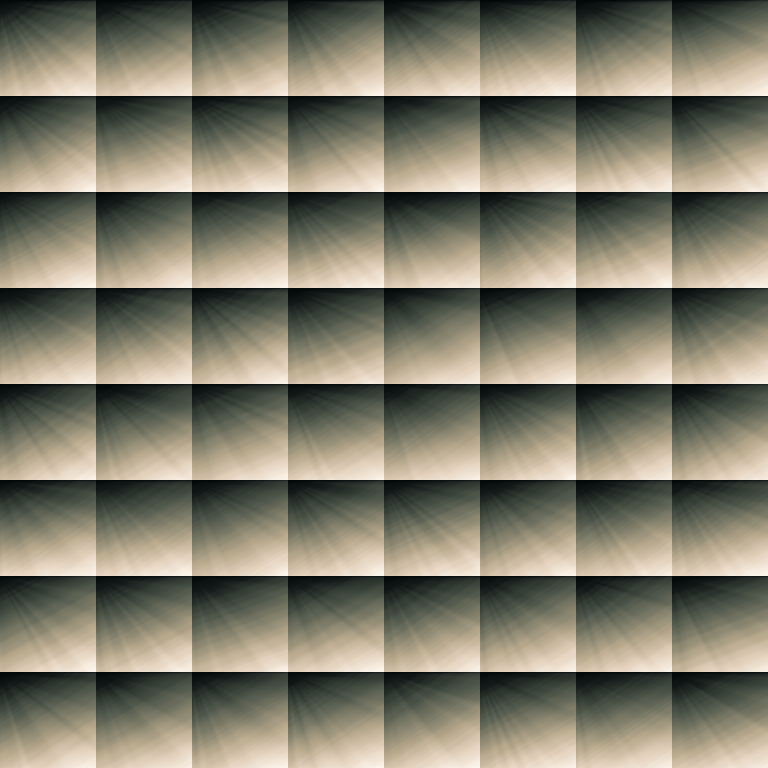
This pattern is drawn by a Shadertoy shader. Its source:

```glsl
const float CELLS = 8.0;          // repeats across and down
const float SLOPE_ACROSS = 0.22;  // share of the tone that runs left to right
const float SLOPE_VARY = 0.05;
const float TONE_VARY = 0.025;
const float FAN_RAYS = 14.0;
const float FAN_DEPTH = 0.024;
const float HATCH_LINES = 38.0;
const float HATCH_DEPTH = 0.012;
const float EDGE_WIDTH = 0.012;   // dark upper rim, in cells
const float EDGE_DEPTH = 0.12;
const int SAMPLES = 2;            // antialiasing grid per axis

const int STOPS = 8;
const float STOP_AT[STOPS] = float[](0.0, 0.11, 0.22, 0.356, 0.508, 0.676, 0.834, 1.0);
const vec3 STOP_COLOR[STOPS] = vec3[](
    vec3(0.01, 0.03, 0.03), vec3(0.07, 0.09, 0.09),
    vec3(0.18, 0.22, 0.19), vec3(0.32, 0.35, 0.30),
    vec3(0.51, 0.50, 0.42), vec3(0.73, 0.67, 0.56),
    vec3(0.89, 0.82, 0.74), vec3(0.99, 0.96, 0.92));

float hash(vec2 p) {
    vec3 q = fract(vec3(p.xyx) * 0.1031);
    q += dot(q, q.yzx + 33.33);
    return fract((q.x + q.y) * q.z);
}

// One-dimensional value noise in -1..1
float lineNoise(float x, float seed) {
    float i = floor(x);
    float f = smoothstep(0.0, 1.0, x - i);
    return 2.0 * mix(hash(vec2(i, seed)), hash(vec2(i + 1.0, seed)), f) - 1.0;
}

vec3 ramp(float tone) {
    vec3 color = STOP_COLOR[0];
    for (int i = 1; i < STOPS; i++) {
        float blend = clamp((tone - STOP_AT[i - 1]) / (STOP_AT[i] - STOP_AT[i - 1]), 0.0, 1.0);
        color = mix(color, STOP_COLOR[i], blend);
    }
    return color;
}

vec3 shadeCell(vec2 uv) {
    vec2 grid = uv * CELLS;
    vec2 id = mod(floor(grid), CELLS);
    vec2 p = fract(grid);
    p.y = 1.0 - p.y;  // measured down from the upper left corner
    float seed = id.x + id.y * CELLS + 1.0;

    // Tilted gradient, slightly different in each cell
    float across = SLOPE_ACROSS + SLOPE_VARY * (2.0 * hash(id + 3.0) - 1.0);
    float tone = mix(p.y, p.x, across);
    tone += TONE_VARY * (2.0 * hash(id + 17.0) - 1.0);

    // Faint rays fanning out of the corner
    float angle = atan(p.y, p.x + 0.02);
    float reach = smoothstep(0.0, 0.35, length(p));
    tone += FAN_DEPTH * reach * lineNoise(angle * FAN_RAYS, seed);

    // Fine hatching that rises to the right
    float tilt = mix(0.35, 0.75, hash(id + 29.0));
    float hatch = lineNoise((p.y + tilt * p.x) * HATCH_LINES, seed + 70.0);
    tone += HATCH_DEPTH * hatch;

    // Thin dark upper rim
    tone -= EDGE_DEPTH * exp(-p.y / EDGE_WIDTH);
    return ramp(tone);
}

void mainImage(out vec4 fragColor, in vec2 fragCoord) {
    vec3 sum = vec3(0.0);
    for (int j = 0; j < SAMPLES; j++) {
        for (int i = 0; i < SAMPLES; i++) {
            vec2 offset = (vec2(i, j) + 0.5) / float(SAMPLES) - 0.5;
            sum += shadeCell((fragCoord + offset) / iResolution.xy);
        }
    }
    fragColor = vec4(sum / float(SAMPLES * SAMPLES), 1.0);
}
```
